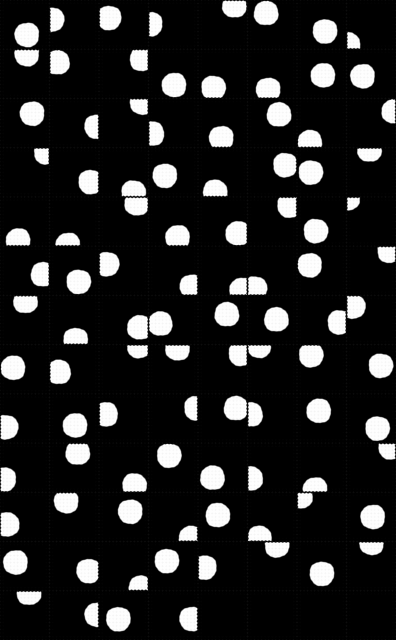
A Shadertoy shader for this pattern:

```glsl
// White, slightly squarish discs on black: one per cell of a regular grid,
// centred at random anywhere in its cell and cut off at the cell border.
// Hashes place the discs, layered sines wobble the rims, and a lattice adds faint dots.
#define GRID vec2(8.0, 13.0)  // columns and rows
#define FILLED 100.0          // cells holding a disc, counted from the top left
#define RADIUS 0.246          // disc radius in cells
#define SQUARENESS 2.25       // superellipse exponent, 2 is a circle
#define WOBBLE 0.005          // rim irregularity in cells
#define SOFTNESS 0.036        // edge width in cells
#define GUTTER 0.017          // dark margin inside each cell
#define LATTICE 14.0          // faint dots per cell side
#define SEED 7.3

const vec3 BACKGROUND = vec3(0.0);
const vec3 DISC = vec3(0.995);

vec2 hash2(vec2 cell) {
    vec3 h = fract(vec3(cell.xyx + SEED) * vec3(0.1031, 0.1030, 0.0973));
    h += dot(h, h.yzx + 33.33);
    return fract((h.xx + h.yz) * h.zy);
}

// Distance to a rounded-square disc with a gently uneven rim
float discDistance(vec2 p, float phase) {
    vec2 a = pow(abs(p) + 1e-5, vec2(SQUARENESS));
    float angle = atan(p.y, p.x);
    float rim = sin(3.0 * angle + phase) + 0.6 * sin(7.0 * angle - 2.0 * phase)
              + 0.4 * sin(16.0 * angle + 3.0 * phase);
    return pow(a.x + a.y, 1.0 / SQUARENESS) - RADIUS - WOBBLE * rim;
}

// Dots along fine lattice lines, from 0 to 1
float latticeDots(vec2 p) {
    vec2 wave = 0.5 + 0.5 * cos(6.2832 * LATTICE * p);
    return max(pow(wave.x, 6.0) * wave.y, pow(wave.y, 6.0) * wave.x);
}

void mainImage(out vec4 fragColor, in vec2 fragCoord) {
    // Cells run from the top left, each one unit wide and high
    vec2 p = fragCoord / iResolution.xy;
    p = vec2(p.x, 1.0 - p.y) * GRID;
    vec2 cell = floor(p);
    vec2 local = p - cell;
    float edge = 0.5 * max(SOFTNESS, 1.2 * GRID.y / iResolution.y);

    // One disc at a random place
    vec2 centre = mix(vec2(0.02), vec2(0.98), hash2(cell));
    float phase = 6.2832 * hash2(cell + 41.0).x;
    float disc = 1.0 - smoothstep(-edge, edge, discDistance(local - centre, phase));

    // Cut at the border, with a finely toothed fringe
    vec2 inset = min(local, 1.0 - local);
    float border = min(inset.x, inset.y);
    float along = inset.x < inset.y ? local.y : local.x;
    float tooth = 0.006 * sin(6.2832 * LATTICE * along + phase);
    disc *= smoothstep(-edge, edge, border - GUTTER - tooth);
    disc *= step(cell.x + cell.y * GRID.x, FILLED - 0.5);

    // Faint dots: darker on the discs, barely lit along cell borders
    float dots = latticeDots(local);
    float glow = 0.05 * dots * (1.0 - smoothstep(0.0, 0.1, border));
    vec3 colour = mix(BACKGROUND + glow, DISC - 0.04 * dots, disc);
    fragColor = vec4(colour, 1.0);
}
```
